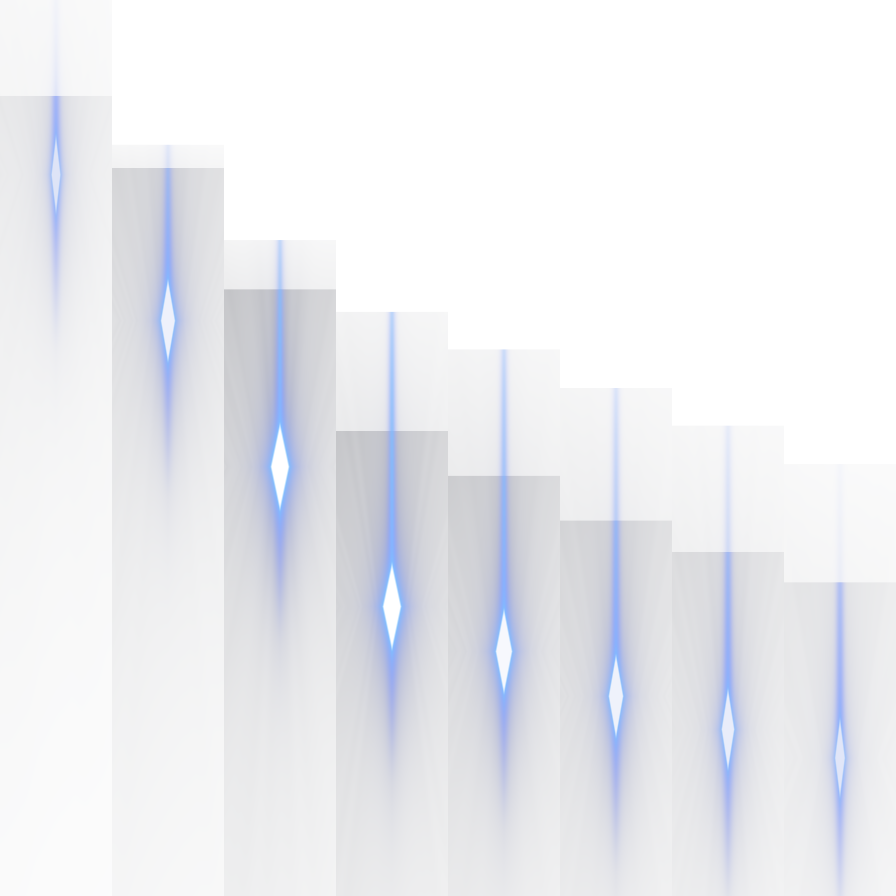
Give the GLSL for this background, as a WebGL 1 fragment shader.

```glsl
precision highp float;
// Eight stepped grey columns on white, each with a blue light beam and a glowing diamond.

uniform vec2 u_resolution;

const float COLUMNS = 8.0;
const float HALF_WIDTH = 0.5 / COLUMNS;

// Per-column values, left to right: columns 0-3, then 4-7
const vec4 STAR_A = vec4(0.805, 0.642, 0.479, 0.323);
const vec4 STAR_B = vec4(0.273, 0.223, 0.186, 0.154);
const vec4 TOP_A = vec4(1.100, 0.8385, 0.732, 0.652);
const vec4 TOP_B = vec4(0.610, 0.567, 0.525, 0.482);
const vec4 LEDGE_A = vec4(0.893, 0.8125, 0.677, 0.519);
const vec4 LEDGE_B = vec4(0.469, 0.419, 0.384, 0.350);
const vec4 POWER_A = vec4(0.50, 0.78, 1.00, 1.00);
const vec4 POWER_B = vec4(0.90, 0.80, 0.70, 0.55);
const vec4 CAP_A = vec4(0.10, 0.30, 0.70, 0.95);  // beam strength above the ledge
const vec4 CAP_B = vec4(0.80, 0.60, 0.40, 0.15);

const vec2 DIAMOND = vec2(0.0100, 0.047);  // half width and half height
const float BEAM_WIDTH = 0.0048;
const float TAIL_LENGTH = 0.20;
const float SHADE_DECAY = 1.75;

const vec3 SHADE_TINT = vec3(1.00, 0.99, 0.94);
const vec3 HALO_TINT = vec3(1.00, 0.95, 0.65);
const vec3 BLUE = vec3(0.56, 0.63, 1.00);
const vec3 CYAN = vec3(0.48, 0.78, 1.00);
const vec3 DIM_CORE = vec3(0.83, 0.86, 0.96);

float pick(vec4 a, vec4 b, float i) {
  vec4 slots = vec4(0.0, 1.0, 2.0, 3.0);
  return dot(a, step(abs(slots - i), vec4(0.5)))
       + dot(b, step(abs(slots + 4.0 - i), vec4(0.5)));
}

float hash(float n) {
  return fract(sin(n * 91.17) * 437.58);
}

float noise(float x) {
  float f = fract(x);
  return mix(hash(floor(x)), hash(floor(x) + 1.0), f * f * (3.0 - 2.0 * f));
}

vec3 columnColor(float i, float dx, float y, float pixel) {
  float star = pick(STAR_A, STAR_B, i);
  float top = pick(TOP_A, TOP_B, i);
  float ledge = pick(LEDGE_A, LEDGE_B, i);
  float power = pick(POWER_A, POWER_B, i);
  float cap = pick(CAP_A, CAP_B, i);
  float dy = y - star;
  float side = abs(dx);
  float below = smoothstep(-0.5, 0.5, (ledge - y) / pixel);
  float inside = smoothstep(-0.5, 0.5, (top - y) / pixel);

  // Grey body: darkest under the ledge, with faint rays fanning from the star
  float body = 0.19 * pow(power, 1.3) * exp(-SHADE_DECAY * max(ledge - y, 0.0));
  float capBody = (0.015 + 0.055 * sqrt(cap))
                * mix(1.0, 0.6, clamp((y - ledge) / (top - ledge), 0.0, 1.0));
  float rays = noise(side / (abs(dy) + 0.12) * 45.0 + i * 17.0) - 0.5;
  float shade = mix(capBody, body, below) * (1.0 - 0.18 * dx / HALF_WIDTH);
  shade *= 1.0 + 0.10 * rays;

  // Soft halo, stretched along the column
  float stretch = dy > 0.0 ? 0.20 : 0.17;
  float halo = exp(-side / 0.020) * exp(-dy * dy / (stretch * stretch));
  halo *= 0.20 * power * mix(0.6 * cap, 1.0, below);
  vec3 color = 1.0 - shade * SHADE_TINT - halo * HALO_TINT;

  // Beam above the star and shorter tail below it
  float reach = top + 0.06 - star;
  float fade = dy > 0.0 ? 1.0 - dy / reach : 1.0 + dy / TAIL_LENGTH;
  fade = pow(clamp(fade, 0.0, 1.0), dy > 0.0 ? 0.6 : 1.4);
  float narrow = dx / BEAM_WIDTH;
  float beam = fade * mix(cap, 1.0, below) * exp(-narrow * narrow);
  color = mix(color, BLUE, beam * (0.45 + 0.5 * power));
  float hot = dy > 0.0 ? power * power * power : 0.0;
  color = mix(color, CYAN, 0.85 * hot * beam * exp(-3.0 * narrow * narrow));

  // Diamond with blue glow and cyan rim
  vec2 size = DIAMOND * vec2(power, 0.8 + 0.2 * power);
  float q = side / size.x + abs(dy) / size.y;
  float outer = max(q - 1.0, 0.0);
  color = mix(color, BLUE, 0.85 * power * exp(-0.95 * outer));
  color = mix(color, CYAN, 0.85 * power * exp(-2.8 * outer));
  float edge = max(0.14, pixel / size.x);
  float core = 1.0 - smoothstep(1.0 - edge, 1.0 + edge, q);
  color = mix(color, mix(DIM_CORE, vec3(1.0), power * power), core);

  return mix(vec3(1.0), color, inside);
}

void main() {
  vec2 uv = gl_FragCoord.xy / u_resolution;
  vec2 pixel = 1.0 / u_resolution;
  vec3 color = vec3(0.0);

  // Blend the columns by how much of the pixel each one covers
  for (float i = 0.0; i < COLUMNS; i += 1.0) {
    float dx = uv.x - (i + 0.5) / COLUMNS;
    float cover = clamp(0.5 + (HALF_WIDTH - abs(dx)) / pixel.x, 0.0, 1.0);
    if (cover > 0.0) {
      color += cover * columnColor(i, dx, uv.y, pixel.y);
    }
  }
  gl_FragColor = vec4(clamp(color, 0.0, 1.0), 1.0);
}
```
